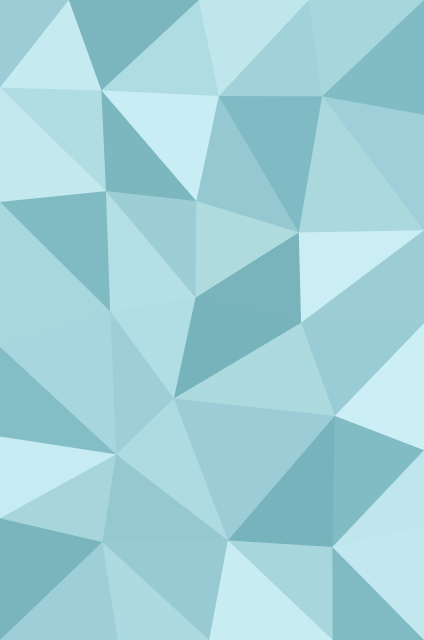
Reproduce this background procedurally as a WebGL 2 fragment shader.

```glsl
#version 300 es
precision highp float;
// Low-poly mosaic of flat pale teal triangles on a jittered grid.

#define GRID vec2(4.0, 6.0)   // cells across and up the canvas
#define JITTER 0.29           // vertex displacement, in cells
#define STAGGER 0.11          // sideways shift of alternate rows, in cells
#define DARK_SHARE 0.26
#define LIGHT_SHARE 0.20
#define SEED 23

uniform vec2 u_resolution;
out vec4 fragColor;

// Integer hash: three values in 0..1 for a lattice point and a channel
vec3 hash3(ivec2 cell, int channel) {
    uvec3 v = uvec3(ivec3(cell, channel * 17 + SEED) + 64);
    v = v * 1664525u + 1013904223u;
    v.x += v.y * v.z; v.y += v.z * v.x; v.z += v.x * v.y;
    v ^= v >> 16u;
    v.x += v.y * v.z; v.y += v.z * v.x; v.z += v.x * v.y;
    return vec3(v >> 8u) / 16777216.0;
}

float cross2(vec2 a, vec2 b) {
    return a.x * b.y - a.y * b.x;
}

// Jittered lattice vertex; border vertices stay on the border
vec2 vertexAt(ivec2 id) {
    vec2 home = vec2(id);
    vec2 offset = (hash3(id, 0).xy * 2.0 - 1.0) * JITTER;
    offset.x += STAGGER * (mod(home.y, 2.0) * 2.0 - 1.0);
    vec2 inner = step(0.5, home) * step(0.5, GRID - home);
    return home + offset * inner;
}

// Distance to the line a-b, positive on its left
float leftOf(vec2 p, vec2 a, vec2 b) {
    return cross2(b - a, p - a) / length(b - a);
}

// Antialiased cover of a counter-clockwise triangle
float triangleCover(vec2 p, vec2 a, vec2 b, vec2 c, float pixel) {
    float inside = min(leftOf(p, a, b), min(leftOf(p, b, c), leftOf(p, c, a)));
    return clamp(0.5 + inside / pixel, 0.0, 1.0);
}

// Dark, middle and light families, each with a small range of shades
vec3 tealShade(float tone) {
    float lightStart = 1.0 - LIGHT_SHARE;
    if (tone < DARK_SHARE)
        return mix(vec3(0.465, 0.70, 0.735), vec3(0.525, 0.75, 0.785), tone / DARK_SHARE);
    if (tone < lightStart)
        return mix(vec3(0.585, 0.785, 0.82), vec3(0.705, 0.875, 0.895),
                   (tone - DARK_SHARE) / (lightStart - DARK_SHARE));
    return mix(vec3(0.74, 0.898, 0.92), vec3(0.805, 0.942, 0.967),
               (tone - lightStart) / LIGHT_SHARE);
}

// Each row shuffles eight evenly spaced tones, so the shares stay balanced
vec3 facetColor(ivec2 cell, int side) {
    vec3 rowRandom = hash3(ivec2(0, cell.y), 1);
    int stride = rowRandom.x < 0.5 ? 3 : 5;
    int slot = cell.x * 2 + side + 16;
    int rank = ((slot * stride) & 7) ^ int(rowRandom.y * 8.0);
    vec3 random = hash3(cell, 2 + side);
    vec3 color = tealShade((float(rank) + random.x) / 8.0);
    color.b += (random.y - 0.5) * 0.016;
    return color;
}

void main() {
    vec2 p = gl_FragCoord.xy / u_resolution * GRID;
    float pixel = max(GRID.x / u_resolution.x, GRID.y / u_resolution.y);
    ivec2 home = ivec2(floor(p));
    vec4 sum = vec4(0.0);

    for (int j = -1; j <= 1; j++)
    for (int i = -1; i <= 1; i++) {
        ivec2 cell = home + ivec2(i, j);
        vec2 a = vertexAt(cell);
        vec2 b = vertexAt(cell + ivec2(1, 0));
        vec2 c = vertexAt(cell + ivec2(1, 1));
        vec2 d = vertexAt(cell + ivec2(0, 1));

        // Split by the Delaunay diagonal: a-c if angles a and c exceed pi
        float sineOfSum = cross2(b - a, d - a) * dot(d - c, b - c)
                        + dot(b - a, d - a) * cross2(d - c, b - c);
        bool splitAC = sineOfSum < 0.0;
        float first = triangleCover(p, a, b, splitAC ? c : d, pixel);
        float second = triangleCover(p, splitAC ? a : b, c, d, pixel);

        sum += vec4(facetColor(cell, 0), 1.0) * first;
        sum += vec4(facetColor(cell, 1), 1.0) * second;
    }
    fragColor = vec4(sum.rgb / max(sum.a, 0.0001), 1.0);
}
```
